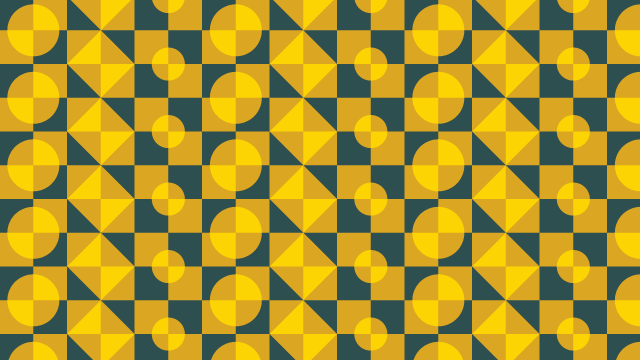
Write a Shadertoy shader that draws this pattern.

```glsl
// Gold and slate checkerboard with columns of large discs, diamonds and small discs.

// Colour at p, measured in tiles of 2x2 checker squares
vec3 pattern(vec2 p) {
    const vec3 slate = vec3(0.18, 0.31, 0.31);
    const vec3 ochre = vec3(0.86, 0.65, 0.13);
    const vec3 gold  = vec3(0.99, 0.83, 0.01);

    // One checkerboard runs unbroken under all columns
    vec2 square = fract(p) - 0.5;
    bool light = square.x * square.y < 0.0;

    // Columns cycle through three shapes; large discs sit half a tile off
    float kind = mod(floor(p.x), 3.0);
    vec2 q = fract(p + vec2(0.0, kind < 0.5 ? 0.5 : 0.0)) - 0.5;
    float shape = kind < 0.5 ? length(q) - 0.385
                : kind < 1.5 ? abs(q.x) + abs(q.y) - 0.5
                             : length(q) - 0.245;

    // The shape lifts each checker square to the next lighter colour
    bool inside = shape < 0.0;
    return light && inside ? gold : light || inside ? ochre : slate;
}

void mainImage(out vec4 fragColor, in vec2 fragCoord) {
    // Supersample on a 4x4 grid to smooth the edges
    const int N = 4;
    vec3 sum = vec3(0.0);
    for (int j = 0; j < N; j++) {
        for (int i = 0; i < N; i++) {
            vec2 jitter = (vec2(i, j) + 0.5) / float(N) - 0.5;
            vec2 p = (fragCoord + jitter) / iResolution.y / 0.1875;
            sum += pattern(p + vec2(0.006, 0.116));
        }
    }
    fragColor = vec4(sum / float(N * N), 1.0);
}
```
